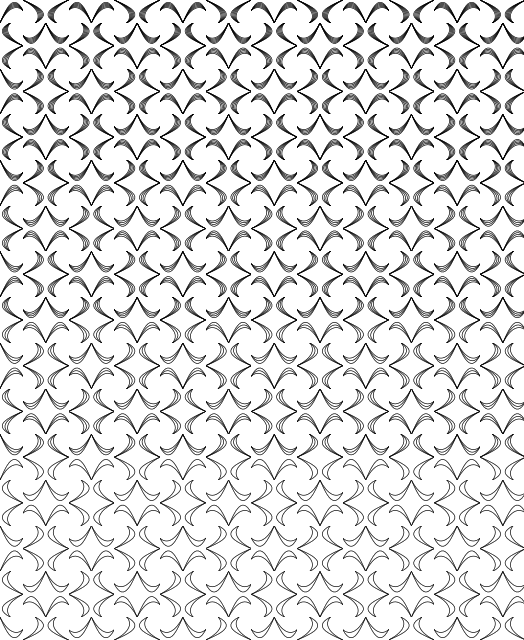
Reproduce this pattern procedurally as a Shadertoy shader.

```glsl
// A checkerboard of four-winged stars in thin black lines, with denser wings toward the top.

// Distance from p to the segment a-b
float segmentDistance(vec2 p, vec2 a, vec2 b) {
    vec2 pa = p - a, ba = b - a;
    return length(pa - ba * clamp(dot(pa, ba) / dot(ba, ba), 0.0, 1.0));
}

vec2 cubic(vec2 a, vec2 b, vec2 c, vec2 d, float t) {
    float s = 1.0 - t;
    return s * s * s * a + 3.0 * s * s * t * b + 3.0 * s * t * t * c + t * t * t * d;
}

// Distance to one wing curve; sag runs from the inner (0) to the outer (1) edge
float wingDistance(vec2 p, float sag) {
    vec2 apex = vec2(0.0, 1.0), tip = vec2(1.0, 0.45);
    vec2 stem = mix(vec2(0.28, 0.45), vec2(0.30, 0.30), sag);
    vec2 belly = mix(vec2(0.65, 0.15), vec2(0.60, -0.31), sag);
    float d = 10.0;
    vec2 last = apex;
    for (int i = 1; i <= 14; i++) {
        vec2 next = cubic(apex, stem, belly, tip, float(i) / 14.0);
        d = min(d, segmentDistance(p, last, next));
        last = next;
    }
    return d;
}

// Pixel coverage of a line, also when it is thinner than a pixel
float lineCoverage(float d, float halfWidth, float pixel) {
    return clamp(0.5 + (halfWidth - d) / pixel, 0.0, 1.0)
         - clamp(0.5 - (halfWidth + d) / pixel, 0.0, 1.0);
}

void mainImage(out vec4 fragColor, in vec2 fragCoord) {
    // Fourteen rows of square cells, centred on the lower left corner
    vec2 grid = fragCoord / iResolution.y * 14.0;
    vec2 cell = floor(grid + 0.5);
    vec2 p = abs(grid - cell) * 2.0;
    float pixel = 28.0 / iResolution.y;

    // Every other star is turned by a quarter
    if (mod(cell.x + cell.y, 2.0) > 0.5) p = p.yx;

    // One more line per wing for every three rows upward
    int lines = 2 + int(max(floor((grid.y - 1.0) / 3.0), 0.0));

    float paper = 1.0;
    for (int i = 0; i < lines; i++) {
        float d = wingDistance(p, float(i) / float(lines - 1));
        paper *= 1.0 - lineCoverage(d, 0.015, pixel);
    }
    fragColor = vec4(vec3(paper), 1.0);
}
```
